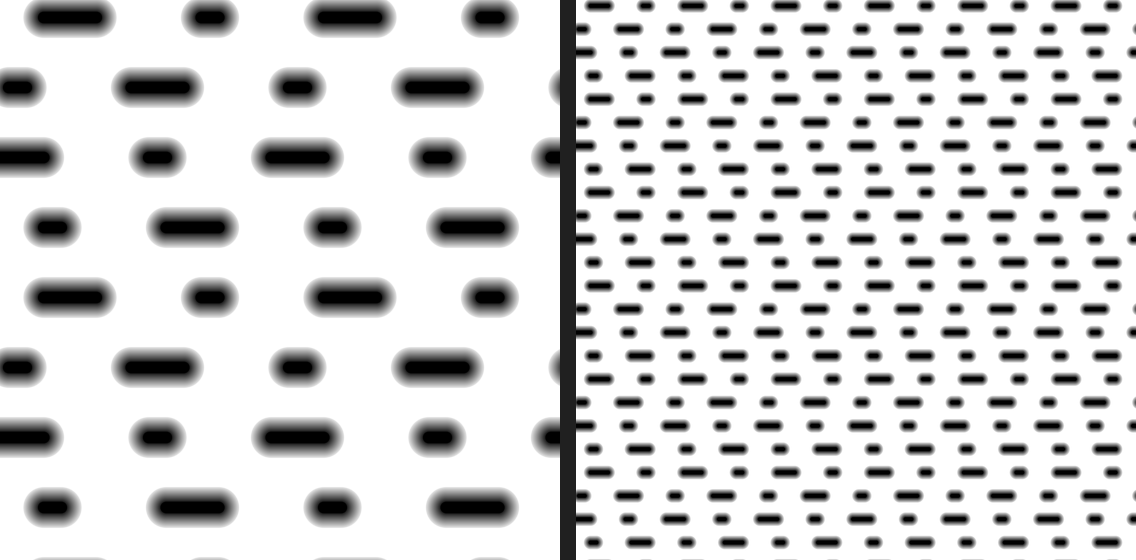
Left, the tile; right, the same tile 3 across and 3 down.
Give the GLSL for this pattern, as a Shadertoy shader.

```glsl
const float GRID = 32.0;        // grid units across the canvas
const float PERIOD = 16.0;      // horizontal repeat, in grid units
const float ROW_HEIGHT = 4.0;
const float LONG_HALF = 1.5;    // half length of each dash spine
const float SHORT_HALF = 0.5;
const float CORE_RADIUS = 0.333;
const float HALO_RADIUS = 1.167;
const vec4 ROW_SHIFT = vec4(11.0, 1.0, 9.0, 4.0);

// Distance to a horizontal spine, repeated along x
float dashDistance(vec2 p, float centerX, float halfLength) {
    float x = mod(p.x - centerX + 0.5 * PERIOD, PERIOD) - 0.5 * PERIOD;
    return length(vec2(max(abs(x) - halfLength, 0.0), p.y));
}

// Black core, linear grey halo, white ground
float dashShade(float d, float blur) {
    float halo = mix(0.11, 0.9, clamp((d - CORE_RADIUS) / (HALO_RADIUS - CORE_RADIUS), 0.0, 1.0));
    float shade = halo * smoothstep(CORE_RADIUS - blur, CORE_RADIUS + blur, d);
    return mix(shade, 1.0, smoothstep(HALO_RADIUS - blur, HALO_RADIUS + blur, d));
}

void mainImage(out vec4 fragColor, in vec2 fragCoord) {
    vec2 p = fragCoord / iResolution.xy * GRID;
    float blur = max(0.03, 0.75 * GRID / min(iResolution.x, iResolution.y));

    // Four staggered rows, then the sequence repeats
    float rowY = p.y - 1.0;
    int row = int(mod(floor(rowY / ROW_HEIGHT), 4.0));
    vec2 local = vec2(p.x, mod(rowY, ROW_HEIGHT) - 0.5 * ROW_HEIGHT);

    // Long and short dashes alternate half a period apart
    float shift = ROW_SHIFT[row];
    float d = min(dashDistance(local, shift, LONG_HALF),
                  dashDistance(local, shift + 0.5 * PERIOD, SHORT_HALF));

    fragColor = vec4(vec3(dashShade(d, blur)), 1.0);
}
```
